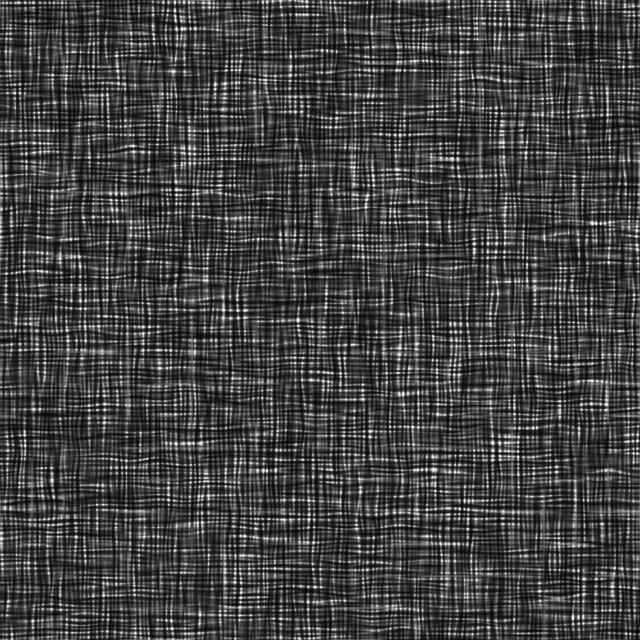
Give the GLSL for this texture, as a Shadertoy shader.

```glsl
// Charcoal crosshatched linen: thin dark and pale strands wander both ways.
// Each direction sums its strands into a log-brightness; the two are added,
// and broken pale slubs lie on a regular grid over them.

const float MID_GREY     = 0.205;  // median brightness
const float MAX_GREY     = 0.92;
const float STRANDS      = 280.0;  // dark and pale strands per canvas
const float STRAND_WIDTH = 0.74;   // in strand spacings
const float EDGE_DIP     = 0.5;    // reversed tone along strand edges
const float TONE_MIN     = 0.25;   // weakest and strongest strand
const float TONE_MAX     = 1.25;
const float TONE_RUNS    = 21.0;   // changes of tone along a strand
const float WANDER       = 0.78;   // own sideways drift, in spacings
const float WANDER_RUNS  = 21.0;
const vec2  WAVER_SCALE  = vec2(42.0, 24.0);
const float WAVER        = 0.0048; // drift shared by neighbours
const float GRID         = 20.0;   // slub lines per canvas
const float SLUB_WIDTH   = 0.0016;
const float SLUB_RUNS    = 19.0;
const float SLUB_TONE    = 1.1;    // log-brightness of a slub
const float PI           = 3.14159265;

float hash(ivec2 cell) {
    uvec2 q = uvec2(cell) * uvec2(1597334677u, 3812015801u);
    uint n = (q.x ^ q.y) * 1597334677u;
    n = (n ^ (n >> 15)) * 2246822519u;
    n ^= n >> 13;
    return float(n >> 8) / 16777216.0;
}

// Smooth noise along t, independent for each id
float noiseAlong(int id, float t) {
    int i = int(floor(t));
    float f = fract(t);
    return mix(hash(ivec2(id, i)), hash(ivec2(id, i + 1)), f * f * (3.0 - 2.0 * f));
}

float noise(vec2 p) {
    int i = int(floor(p.x));
    float f = fract(p.x);
    return mix(noiseAlong(i, p.y), noiseAlong(i + 1, p.y), f * f * (3.0 - 2.0 * f));
}

// Threads running along p.y: x is log-brightness, y is slub coverage.
vec2 threads(vec2 p) {
    // Shared waver fades out at the grid lines, so the slubs stay straight
    float slack = sin(PI * GRID * p.x);
    float shift = WAVER * (noise(p * WAVER_SCALE) - 0.5) * (0.3 + 0.7 * slack * slack);
    float x = (p.x + shift) * STRANDS;

    // Even strands are dark, odd ones pale
    float tone = 0.0;
    int nearest = int(floor(x + 0.5));
    for (int k = -3; k <= 3; k++) {
        int id = nearest + k;
        float start = 5.0 * hash(ivec2(id, 7919));
        float drift = 2.0 * WANDER * (noiseAlong(id, p.y * WANDER_RUNS + start + 500.0) - 0.5);
        float strength = mix(TONE_MIN, TONE_MAX, noiseAlong(id, p.y * TONE_RUNS + start));
        float dist = (x - float(id) - drift) / STRAND_WIDTH;
        float polarity = (id & 1) == 0 ? -1.0 : 1.0;
        tone += polarity * strength * exp(-dist * dist) * (1.0 - EDGE_DIP * dist * dist);
    }

    // Pale slubs, broken along their length
    float line = floor(p.x * GRID + 0.5);
    float slubDist = (p.x - line / GRID) / SLUB_WIDTH;
    float broken = smoothstep(0.42, 0.85, noiseAlong(int(line) + 4000, p.y * SLUB_RUNS));
    return vec2(tone, broken * exp(-slubDist * slubDist));
}

float weave(vec2 uv) {
    vec2 warp = threads(uv + 3.0);
    vec2 weft = threads(uv.yx + 9.0);
    float slub = max(warp.y, weft.y);
    float tone = warp.x + weft.x;
    tone = mix(tone, SLUB_TONE + 0.25 * tone, 0.9 * slub);
    return min(MID_GREY * exp(tone), MAX_GREY);
}

void mainImage(out vec4 fragColor, in vec2 fragCoord) {
    // Four samples per pixel smooth the strand edges
    float grey = 0.0;
    for (int i = 0; i < 4; i++) {
        vec2 offset = 0.5 * vec2(i & 1, i >> 1) - 0.25;
        grey += 0.25 * weave((fragCoord + offset) / iResolution.y);
    }
    fragColor = vec4(vec3(grey), 1.0);
}
```
